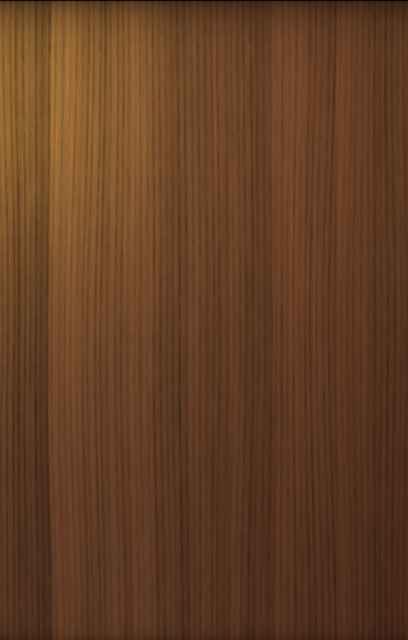
This texture is drawn by a Shadertoy shader. Its source:

```glsl
const vec3 LOW_BROWN  = vec3(0.345, 0.210, 0.132);
const vec3 HIGH_BROWN = vec3(0.450, 0.293, 0.172);
const vec3 AMBER_GLOW = vec3(0.150, 0.125, 0.025);
const vec3 RED_TINT   = vec3(1.030, 0.965, 0.970);

float hash(vec2 p) {
    vec3 q = fract(p.xyx * vec3(0.1031, 0.1030, 0.0973));
    q += dot(q, q.yzx + 33.33);
    return fract((q.x + q.y) * q.z);
}

float noise(vec2 p) {
    vec2 cell = floor(p);
    vec2 f = fract(p);
    f = f * f * (3.0 - 2.0 * f);
    float low  = mix(hash(cell), hash(cell + vec2(1, 0)), f.x);
    float high = mix(hash(cell + vec2(0, 1)), hash(cell + vec2(1, 1)), f.x);
    return mix(low, high, f.y);
}

// Noise centred on zero
float wave(vec2 p) {
    return noise(p) - 0.5;
}

// Vertical strips: random tone, crisp left edge, fading to the right
float stripTone(float x, float count, float seed) {
    float s = x * count + 0.7 * noise(vec2(x * count * 0.6, seed));
    float id = floor(s);
    float f = fract(s);
    float edge = smoothstep(0.0, 0.10, f);
    float tone = mix(hash(vec2(id - 1.0, seed)), hash(vec2(id, seed)), edge);
    return tone - 0.5 + 0.7 * ((1.0 - f) * edge - 0.45);
}

// Thin dark lines of uneven strength, broken along their length
float grainLines(vec2 p, float count, float seed) {
    float g = p.x * count + 2.4 * noise(vec2(p.x * 5.0, p.y * 1.3 + seed));
    float id = floor(g);
    float centre = 0.5 + 0.3 * (hash(vec2(id, seed)) - 0.5);
    float line = 1.0 - smoothstep(0.04, 0.34, abs(fract(g) - centre));
    float strength = 0.35 + 0.65 * hash(vec2(id, seed + 9.0));
    float dashes = 0.5 + 0.5 * noise(vec2(id * 7.3 + seed, p.y * 42.0));
    return line * strength * dashes;
}

// Light falling off from a soft elliptical spot
float spot(vec2 uv, vec2 centre, vec2 size) {
    vec2 d = (uv - centre) / size;
    return exp(-dot(d, d));
}

// Darkening that fades with distance from a border
float borderShade(float dist, float width, float depth) {
    return 1.0 - depth * exp(-dist / width);
}

void mainImage(out vec4 fragColor, in vec2 fragCoord) {
    vec2 uv = fragCoord / iResolution.xy;
    vec2 p = fragCoord / iResolution.x;

    // Gentle bend shared by strips and grain
    p.x += 0.014 * wave(vec2(p.x * 3.0, p.y * 1.6));

    // Lighting
    vec3 color = mix(LOW_BROWN, HIGH_BROWN, smoothstep(0.0, 0.85, uv.y));
    color += AMBER_GLOW * spot(uv, vec2(0.0, 0.86), vec2(0.34, 0.27));
    color *= 1.0 - 0.14 * smoothstep(0.4, 1.0, uv.x);
    color *= mix(vec3(1.0), RED_TINT, smoothstep(0.2, 0.9, uv.x));

    // Broad and narrow strips
    float tone = 0.19 * stripTone(p.x, 5.5, 3.0);
    tone += 0.08 * stripTone(p.x, 17.0, 8.0);
    tone += 0.09 * wave(vec2(p.x * 38.0, p.y * 1.5));

    // Fibres and pores
    tone += 0.08 * wave(vec2(p.x * 150.0, p.y * 9.0));
    tone += 0.06 * wave(vec2(p.x * 230.0, p.y * 55.0));
    float grainDepth = 0.18 + 0.14 * noise(vec2(p.x * 7.0, p.y * 2.0));
    tone -= grainDepth * grainLines(p, 66.0, 2.0);
    color *= 1.03 + tone;

    // Shaded borders and dark top rim
    color *= borderShade(1.0 - uv.y, 0.028, 0.42);
    color *= borderShade(uv.y, 0.010, 0.22);
    color *= smoothstep(0.0, 0.003, 1.0 - uv.y);

    fragColor = vec4(color, 1.0);
}
```
